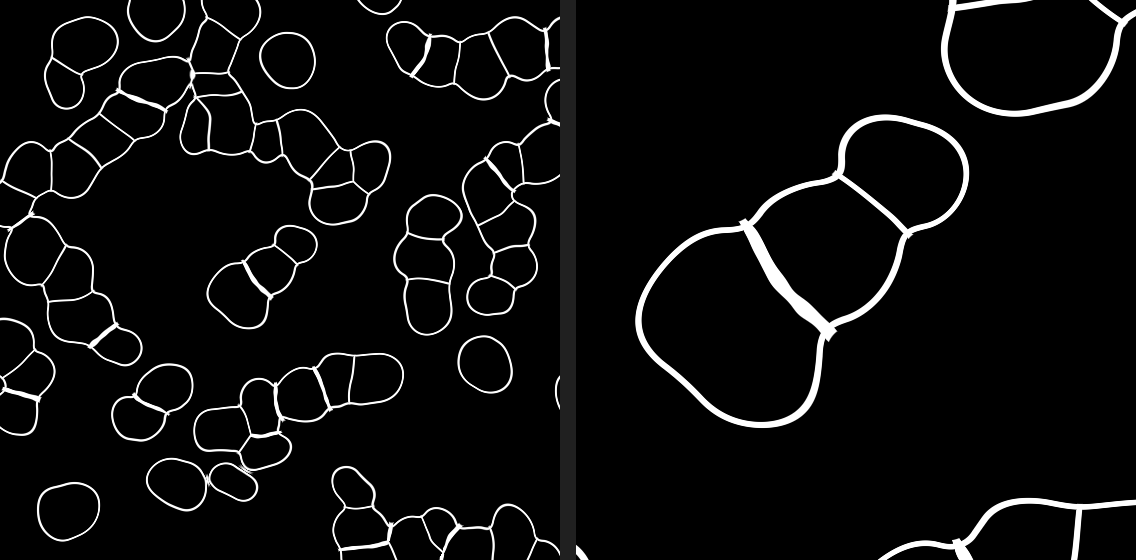
Left, the full canvas; right, a detail of the centre.
Give the GLSL for this pattern, as a Shadertoy shader.

```glsl
// White outlines of scattered, clumped cells on black.
// Each tile grows a short bending chain of capsules; a smooth union gives the
// outer contour, and equal distance to the two nearest cells gives the walls.

vec2 hash2(vec2 p) {
    vec3 q = fract((p.xyx + 57.0) * vec3(0.1031, 0.1030, 0.0973));
    q += dot(q, q.yzx + 33.33);
    return fract((q.xx + q.yz) * q.zy);
}

float cornerSlope(vec2 corner, vec2 offset) {
    float angle = 6.2832 * hash2(corner).x;
    return dot(vec2(cos(angle), sin(angle)), offset);
}

float gradientNoise(vec2 p) {
    vec2 i = floor(p), f = p - i;
    vec2 u = f * f * f * (f * (f * 6.0 - 15.0) + 10.0);
    vec2 e = vec2(1.0, 0.0);
    return mix(mix(cornerSlope(i, f), cornerSlope(i + e, f - e), u.x),
               mix(cornerSlope(i + e.yx, f - e.yx), cornerSlope(i + 1.0, f - 1.0), u.x), u.y);
}

// Distance to a capsule centred at the origin in x, its gradient in yz
vec3 capsule(vec2 p, vec2 halfAxis, float radius) {
    float t = clamp(dot(p, halfAxis) / max(dot(halfAxis, halfAxis), 1e-6), -1.0, 1.0);
    vec2 toPoint = p - t * halfAxis;
    float len = max(length(toPoint), 1e-5);
    return vec3(len - radius, toPoint / len);
}

// Polynomial smooth minimum that also blends the gradients
vec3 smoothUnion(vec3 a, vec3 b, float k) {
    float h = clamp(0.5 + 0.5 * (a.x - b.x) / k, 0.0, 1.0);
    vec3 blend = mix(a, b, h);
    blend.x -= k * h * (1.0 - h);
    return blend;
}

vec2 direction(float angle) {
    return vec2(cos(angle), sin(angle));
}

void mainImage(out vec4 fragColor, in vec2 fragCoord) {
    vec2 uv = fragCoord / iResolution.y;

    // Gentle warp makes the round cells uneven
    vec2 p = uv + 0.016 * vec2(gradientNoise(uv * 10.0), gradientNoise(uv * 10.0 + 41.3));

    const float tileSize = 0.2;
    vec2 home = floor(p / tileSize);
    vec3 contour = vec3(1.0, 0.0, 1.0);
    vec3 nearest = contour, second = contour;
    vec2 nearestId = vec2(0.0), secondId = vec2(0.0);

    for (int y = -1; y <= 1; y++)
    for (int x = -1; x <= 1; x++) {
        vec2 tile = home + vec2(x, y);
        vec2 seed = hash2(tile);
        float count = floor(0.6 + 4.2 * seed.x);
        float heading = 6.2832 * seed.y;
        vec2 jitter = 0.1 * (hash2(tile + 19.0) - 0.5);
        vec2 center = (tile + 0.5) * tileSize + jitter
                    - direction(heading) * 0.036 * (count - 1.0);

        // Walk along the chain of cells
        for (float k = 0.0; k < count; k++) {
            vec2 id = vec2(tile.x * 8.0 + k, tile.y + 131.0);
            vec2 shape = hash2(id), bend = hash2(id + vec2(0.0, 67.0));
            vec2 halfAxis = 0.018 * shape.y * direction(6.2832 * bend.y);
            float radius = mix(0.026, 0.047, sqrt(shape.x));
            vec3 cell = capsule(p - center, halfAxis, radius);

            contour = smoothUnion(contour, cell, 0.016);
            if (cell.x < nearest.x) {
                second = nearest;
                secondId = nearestId;
                nearest = cell;
                nearestId = id;
            } else if (cell.x < second.x) {
                second = cell;
                secondId = id;
            }
            heading += 2.0 * (bend.x - 0.5);
            center += direction(heading) * mix(0.064, 0.08, shape.y);
        }
    }

    // Some walls are thick and slightly ragged
    float thick = step(hash2(nearestId + secondId).x, 0.3);
    float ragged = thick * 0.004 * gradientNoise(uv * 55.0);
    float wall = abs(second.x - nearest.x + ragged)
               / max(length(second.yz - nearest.yz), 0.25);
    wall = max(wall, contour.x) - mix(0.0018, 0.0034, thick);

    float outline = abs(contour.x) / max(length(contour.yz), 0.3) - 0.0019;
    float edge = 0.6 / iResolution.y;
    float ink = 1.0 - smoothstep(-edge, edge, min(outline, wall));
    fragColor = vec4(vec3(ink), 1.0);
}
```
